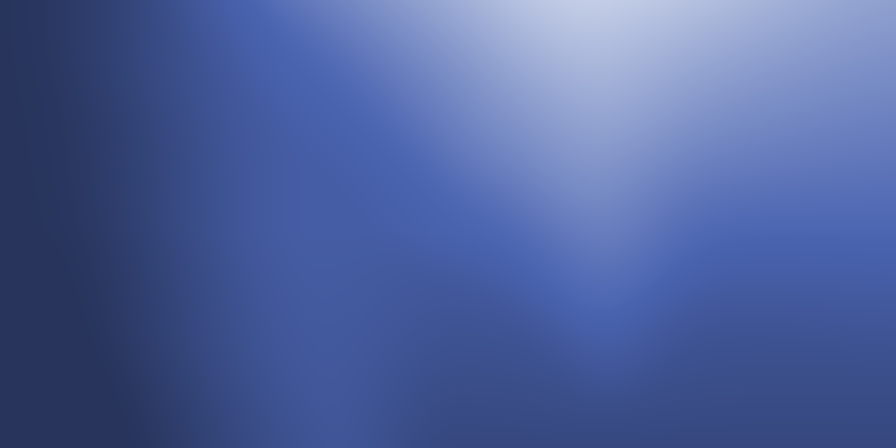
Give the GLSL for this background, as a Shadertoy shader.

```glsl
// Soft blue backdrop: pale glow from the top, navy shade at the left and below.

// Smooth minimum with blend width k
float softMin(float a, float b, float k) {
    float h = max(k - abs(a - b), 0.0) / k;
    return min(a, b) - 0.25 * k * h * h;
}

// Smooth version of max(v, 0)
float softPositive(float v) {
    return 0.5 * (v + sqrt(v * v + 0.0012));
}

// Brightness: 0 is navy, 0.5 is rich blue, 1 is the pale glow
float brightness(vec2 p) {
    // Lower rim of the glow, sagging near the middle
    float sag = (p.x - 1.34) / 0.17;
    float rim = 0.51 + 0.17 * exp(-sag * sag);

    // Glow bounded by a diagonal on the left and the rim below
    float diagonal = 0.75 * (p.x - p.y - 0.56);
    float strength = mix(0.52, 0.28, smoothstep(1.2, 2.1, p.x));
    float glow = softMin(diagonal, strength * (rim - p.y) / rim, 0.1);

    // Navy side fading to blue, with a brighter band along the glow
    float side = 0.43 * smoothstep(0.0, 0.65, p.x - 0.12 * p.y);
    float band = 0.07 * smoothstep(-0.2, 0.0, glow);

    // Shade along the bottom, deepest right of the center
    float depth = max(p.y - rim, 0.0) / (1.0 - rim);
    float shade = 0.23 * depth * mix(0.35, 1.0, smoothstep(0.72, 1.02, p.x));

    return side + band + softPositive(glow) - shade;
}

void mainImage(out vec4 fragColor, in vec2 fragCoord) {
    // Horizontal span 0 to 2, vertical span 0 to 1 from the top down
    vec2 uv = fragCoord / iResolution.xy;
    vec2 p = vec2(2.0 * uv.x, 1.0 - uv.y);

    // Layered sines gently bend the folds
    p.x += 0.008 * sin(9.0 * p.y + 3.0 * p.x) + 0.004 * sin(21.0 * p.y - 5.0 * p.x);

    vec3 navy = vec3(0.155, 0.205, 0.36);
    vec3 blue = vec3(0.29, 0.39, 0.69);
    vec3 pale = vec3(0.76, 0.80, 0.90);

    float level = clamp(brightness(p), 0.0, 1.0);
    vec3 color = mix(navy, blue, min(2.0 * level, 1.0));
    color = mix(color, pale, max(2.0 * level - 1.0, 0.0));
    fragColor = vec4(color, 1.0);
}
```
